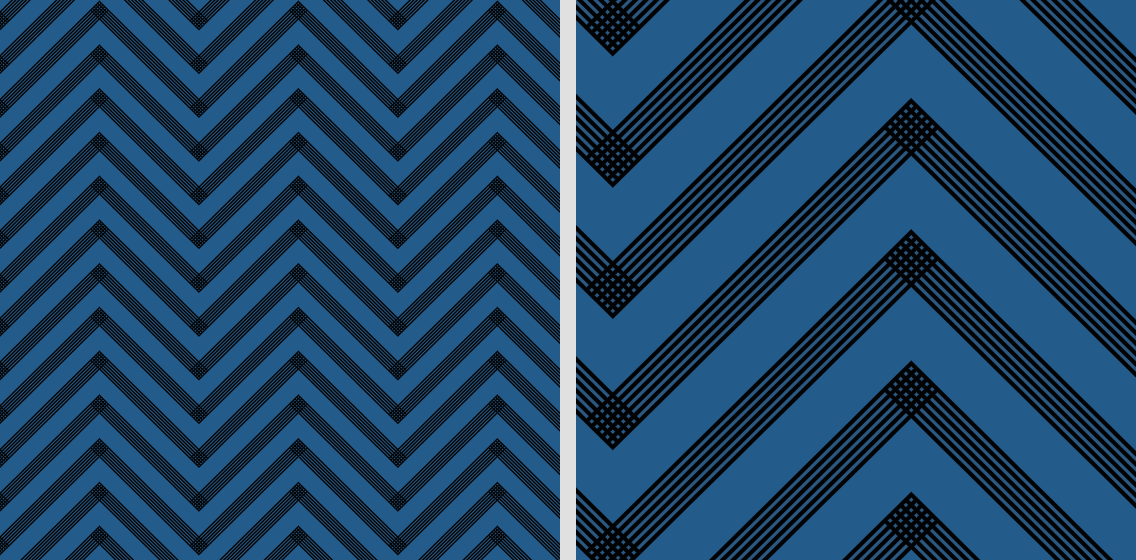
Left, the full canvas; right, a detail of the centre.
Write a WebGL 1 fragment shader that draws this pattern.

```glsl
precision highp float;
// Zigzag bands of six fine dark lines on blue, cross-hatched at every turn.

uniform vec2 u_resolution;

const float ROWS = 12.8;           // zigzags down the canvas
const float COLUMNS = 2.815;       // full waves across the canvas
const float SLOPE = 0.987;         // rise over run of each arm
const float PEAK_Y = 0.0182;       // centre of the first peak, from the top
const float LINES_PER_BAND = 6.0;
const float LINE_PITCH = 0.00440;  // measured across the band
const float LINE_WIDTH = 0.00248;
const vec3 GROUND = vec3(0.137, 0.357, 0.541);
const vec3 GAP = vec3(0.165, 0.345, 0.500);
const vec3 INK = vec3(0.004, 0.008, 0.016);

// Antialiased fill of a signed distance
float fill(float dist, float pixel) {
  return clamp(0.5 - dist / pixel, 0.0, 1.0);
}

// Wrap to the nearest repeat, centred on zero
float wrapCentred(float v, float period) {
  return mod(v + 0.5 * period, period) - 0.5 * period;
}

// Parallel lines of one band, given the distance from its axis
float bandLines(float d, float pixel) {
  float halfCount = 0.5 * LINES_PER_BAND;
  float index = clamp(floor(d / LINE_PITCH), -halfCount, halfCount - 1.0);
  float axis = (index + 0.5) * LINE_PITCH;
  return fill(abs(d - axis) - 0.5 * LINE_WIDTH, pixel);
}

void main() {
  float pixel = 1.0 / u_resolution.y;
  vec2 p = gl_FragCoord.xy * pixel;
  float down = 1.0 - p.y - PEAK_Y;

  // Fold the wave: peaks at x = 0, valleys at x = halfWave
  float halfWave = 0.5 / COLUMNS;
  float x = abs(mod(p.x, 2.0 * halfWave) - halfWave);
  float fromTurn = x - halfWave * step(0.5 * halfWave, x);

  // Distances across this arm and across the arm it meets at the turn
  float period = 1.0 / ROWS;
  float across = inversesqrt(1.0 + SLOPE * SLOPE);
  float offset = wrapCentred(down - SLOPE * x, period);
  float arm = offset * across;
  float crossing = wrapCentred(offset + 2.0 * SLOPE * fromTurn, period) * across;

  // The crossing lines show only inside the diamond shared by both arms
  float halfBand = 0.5 * ((LINES_PER_BAND - 1.0) * LINE_PITCH + LINE_WIDTH);
  float reach = halfBand / (across * SLOPE);
  float band = fill(abs(arm) - halfBand, pixel);
  float diamond = band * fill(abs(fromTurn) - reach, pixel);
  float ink = max(bandLines(arm, pixel), diamond * bandLines(crossing, pixel));

  vec3 colour = mix(GROUND, GAP, band);
  gl_FragColor = vec4(mix(colour, INK, ink), 1.0);
}
```
